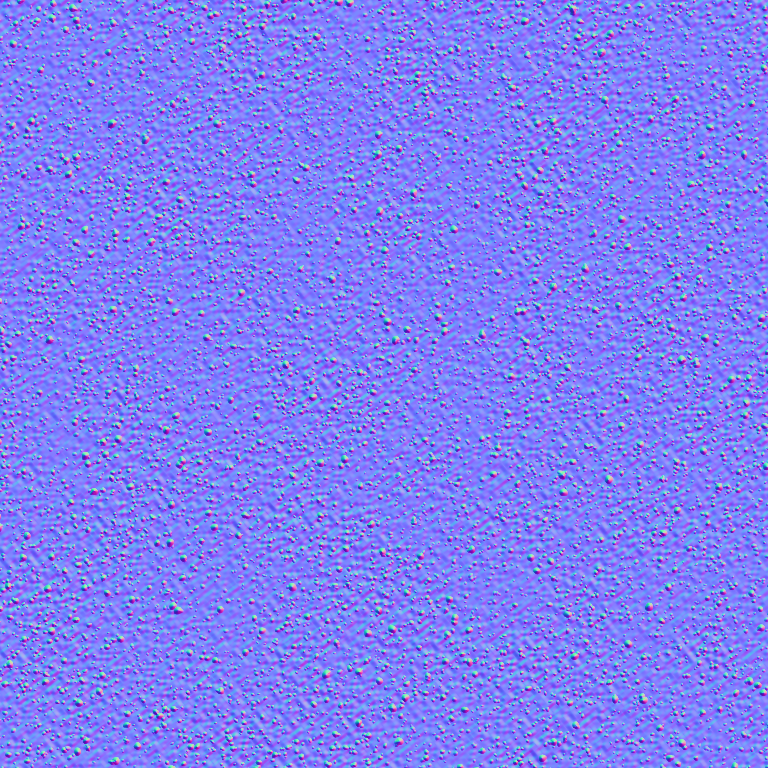
Write a three.js fragment shader that draws this texture map.

```glsl
// Tangent-space normal map of rough plaster: slanted fine grain strewn with knobbly pimples.
varying vec2 vUv;

#define GRAIN_FREQ vec2(158.0, 208.0) // fine grain cells along and across the slant
#define GRAIN_SLANT 0.68              // slant of the fine grain, radians
#define GRAIN_SLOPE 0.56              // steepness of the fine grain
#define SMALL_CELLS 128.0             // grid of small pimples
#define SMALL_SHARE 0.46              // part of the cells that hold one
#define SMALL_SLOPE 0.74
#define LARGE_CELLS 68.0              // grid of large pimples
#define LARGE_SHARE 0.23
#define LARGE_SLOPE 1.3
#define PATCH_FREQ 13.0               // size of rougher and calmer areas
#define PATCH_DEPTH 0.7
#define RELIEF vec2(0.94, 1.16)       // final slope scale across and up

// Three random values for a grid cell
vec3 hash3(vec2 cell) {
  vec3 p = fract(vec3(cell.xyx) * vec3(0.1031, 0.1030, 0.0973));
  p += dot(p, p.yxz + 33.33);
  return fract((p.xxy + p.yzz) * p.zyx);
}

// Value noise: x is the height, yz its gradient per cell
vec3 noiseGradient(vec2 p) {
  vec2 cell = floor(p);
  vec2 f = p - cell;
  vec2 ease = f * f * (3.0 - 2.0 * f);
  vec2 easeSlope = 6.0 * f * (1.0 - f);
  float a = hash3(cell).x;
  float b = hash3(cell + vec2(1.0, 0.0)).x;
  float c = hash3(cell + vec2(0.0, 1.0)).x;
  float d = hash3(cell + vec2(1.0, 1.0)).x;
  float twist = a - b - c + d;
  float height = a + (b - a) * ease.x + (c - a) * ease.y + twist * ease.x * ease.y;
  vec2 gradient = easeSlope * (vec2(b - a, c - a) + twist * ease.yx);
  return vec3(height, gradient);
}

// Slope of the slanted fine grain
vec2 grainSlope(vec2 uv) {
  float c = cos(GRAIN_SLANT);
  float s = sin(GRAIN_SLANT);
  vec2 along = vec2(c, s);
  vec2 across = vec2(-s, c);
  vec2 p = vec2(dot(uv, along), dot(uv, across)) * GRAIN_FREQ;
  vec2 g = noiseGradient(p + 307.3).yz * GRAIN_FREQ / GRAIN_FREQ.y;
  return GRAIN_SLOPE * (g.x * along + g.y * across);
}

// Summed slope of round pimples scattered over a jittered grid
vec2 pimpleSlope(vec2 uv, float cells, float share, vec2 radii, float steepness, float seed) {
  vec2 p = uv * cells;
  vec2 home = floor(p);
  vec2 slope = vec2(0.0);
  for (int j = -1; j <= 1; j++) {
    for (int i = -1; i <= 1; i++) {
      vec2 cell = home + vec2(float(i), float(j));
      vec3 rnd = hash3(cell + seed);
      float size = rnd.z / share;
      float radius = mix(radii.x, radii.y, size * size);
      vec2 d = (p - cell - rnd.xy) / radius;
      float inside = max(1.0 - dot(d, d), 0.0);
      // Height (1 - d^2)^2 falls smoothly to the ground
      slope -= step(rnd.z, share) * steepness * mix(0.7, 1.15, size) * 4.0 * d * inside;
    }
  }
  return slope;
}

void main() {
  float roughness = 1.0 + PATCH_DEPTH * (noiseGradient(vUv * PATCH_FREQ + 41.0).x - 0.5);

  // A slight warp makes the pimples knobbly
  vec2 warp = vec2(noiseGradient(vUv * 150.0 + 11.0).x, noiseGradient(vUv * 150.0 + 211.0).x) - 0.5;
  vec2 uv = vUv + warp * 0.0025;

  vec2 slope = grainSlope(vUv) * roughness;
  slope += pimpleSlope(uv, SMALL_CELLS, SMALL_SHARE, vec2(0.27, 0.46), SMALL_SLOPE, 17.0) * roughness;
  slope += pimpleSlope(uv, LARGE_CELLS, LARGE_SHARE, vec2(0.23, 0.38), LARGE_SLOPE, 83.0);

  // Encode the surface normal: red to the right, green up
  vec3 normal = normalize(vec3(-slope * RELIEF, 1.0));
  gl_FragColor = vec4(normal * 0.5 + 0.5, 1.0);
}
```
